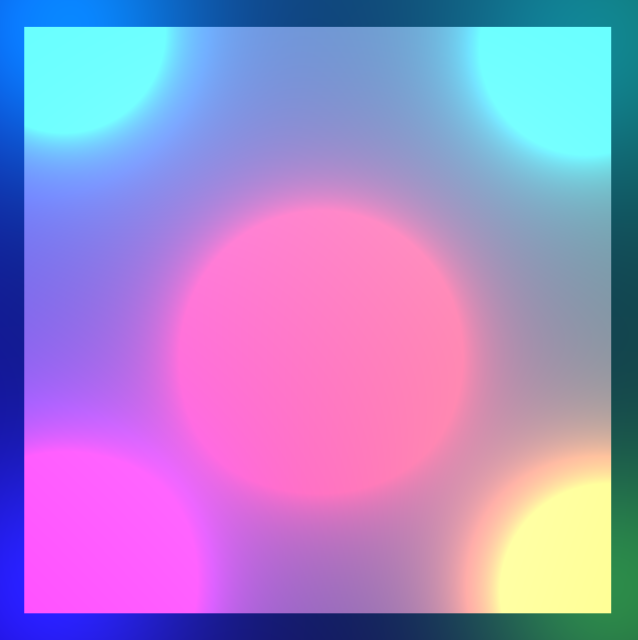
Give the GLSL for this background, as a Shadertoy shader.

```glsl
// Pale glass panel lit by five saturated glows, inside a dark glowing border.

const vec2 PANEL_MIN = vec2(0.038, 0.0417);
const vec2 PANEL_MAX = vec2(0.958, 0.958);

// Panel tint: colour at the middle and its change across the canvas
const vec3 TINT_MIDDLE = vec3(0.39, 0.46, 0.74);
const vec3 TINT_RIGHT = vec3(0.00, 0.16, -0.26);
const vec3 TINT_UP = vec3(-0.01, 0.16, 0.09);
const vec3 BORDER_DIMMING = vec3(0.32, 0.28, 0.31);

const float FALLOFF_POWER = 3.0;
const float BORDER_SPREAD = 0.16;

// Lights: top left, top right, bottom left, bottom right, middle
const int LIGHT_COUNT = 5;
const vec3 LIGHT_PLACE[LIGHT_COUNT] = vec3[](  // x, y, radius
    vec3(0.098, 0.948, 0.157),
    vec3(0.916, 0.922, 0.167),
    vec3(0.088, 0.076, 0.212),
    vec3(0.949, 0.073, 0.167),
    vec3(0.504, 0.456, 0.213));
const vec3 PANEL_GLOW[LIGHT_COUNT] = vec3[](
    vec3(0.00, 0.54, 0.50),
    vec3(0.00, 0.40, 0.35),
    vec3(0.58, 0.00, 0.40),
    vec3(1.15, 0.54, 0.00),
    vec3(0.60, 0.00, 0.00));
const vec3 BORDER_GLOW[LIGHT_COUNT] = vec3[](
    vec3(-0.03, 0.34, 0.45),
    vec3(0.00, 0.21, 0.23),
    vec3(0.09, 0.09, 0.52),
    vec3(0.10, 0.36, 0.02),
    vec3(0.0));

// Coverage of the panel, smoothed over about one pixel
float panelMask(vec2 uv, vec2 pixel) {
    vec2 inset = min(uv - PANEL_MIN, PANEL_MAX - uv) / pixel;
    vec2 cover = clamp(inset + 0.5, 0.0, 1.0);
    return cover.x * cover.y;
}

void mainImage(out vec4 fragColor, in vec2 fragCoord) {
    vec2 uv = fragCoord / iResolution.xy;
    vec2 fromMiddle = uv - 0.5;

    // Base gradients
    vec3 panel = TINT_MIDDLE + TINT_RIGHT * fromMiddle.x + TINT_UP * fromMiddle.y;
    vec3 border = panel - BORDER_DIMMING;

    // Add the lights; saturation gives each its flat bright disc
    for (int i = 0; i < LIGHT_COUNT; i++) {
        float dist = max(length(uv - LIGHT_PLACE[i].xy), 0.001);
        float spread = dist / BORDER_SPREAD;
        panel += PANEL_GLOW[i] * pow(LIGHT_PLACE[i].z / dist, FALLOFF_POWER);
        border += BORDER_GLOW[i] * exp(-0.5 * spread * spread);
    }

    // Lay the panel over the border
    float mask = panelMask(uv, 1.0 / iResolution.xy);
    vec3 color = mix(clamp(border, 0.0, 1.0), clamp(panel, 0.0, 1.0), mask);
    fragColor = vec4(color, 1.0);
}
```
